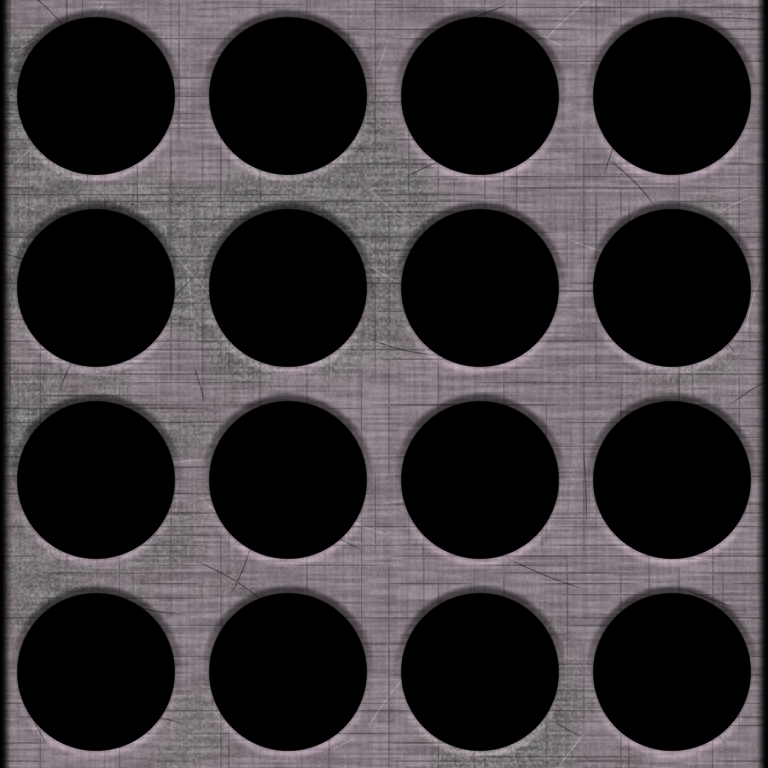
This pattern is drawn by a Shadertoy shader. Its source:

```glsl
// Worn, scratched metal plate punched with a four by four grid of bevelled round holes.

const float HOLES = 4.0;          // repeats across and down
const float HOLE_RADIUS = 0.411;  // in units of one cell
const float BEVEL_WIDTH = 0.052;
const vec3 METAL = vec3(0.525, 0.482, 0.512);
const vec3 TARNISH = vec3(0.425, 0.410, 0.418);
const vec3 HIGHLIGHT = vec3(0.150, 0.125, 0.145);

float hash(vec2 p) {
    vec3 q = fract(p.xyx * vec3(0.1031, 0.1030, 0.0973));
    q += dot(q, q.yzx + 33.33);
    return fract((q.x + q.y) * q.z);
}

float noise(vec2 p) {
    vec2 i = floor(p);
    vec2 f = fract(p);
    f = f * f * (3.0 - 2.0 * f);
    float low = mix(hash(i), hash(i + vec2(1, 0)), f.x);
    float high = mix(hash(i + vec2(0, 1)), hash(i + vec2(1, 1)), f.x);
    return mix(low, high, f.y);
}

float fbm(vec2 p) {
    float sum = 0.0;
    float weight = 0.5;
    for (int i = 0; i < 5; i++) {
        sum += weight * noise(p);
        p = p * 2.03 + 17.1;
        weight *= 0.5;
    }
    return sum;
}

mat2 rotation(float angle) {
    float c = cos(angle);
    float s = sin(angle);
    return mat2(c, s, -s, c);
}

float stroke(float dist, float halfWidth, float pixel) {
    return 1.0 - smoothstep(halfWidth, halfWidth + pixel, abs(dist));
}

// Broken straight lines, one at a random height in each row.
float brokenLines(vec2 p, float rows, float seed, float pixel) {
    float row = floor(p.y * rows);
    float height = (row + 0.15 + 0.7 * hash(vec2(row + 90.0, seed))) / rows;
    float gaps = noise(vec2(p.x * 9.0 + seed, row * 7.3 + 300.0));
    return stroke(p.y - height, 0.0003, pixel) * smoothstep(0.48, 0.72, gaps);
}

// Short, slightly bent scratches scattered over the plate.
float looseScratches(vec2 p, float seed, float pixel) {
    float mark = 0.0;
    for (int i = 0; i < 36; i++) {
        float id = float(i) + 1.0;
        vec2 center = vec2(hash(vec2(id, seed)), hash(vec2(seed, id + 50.0)));
        vec2 q = rotation(6.283 * hash(vec2(id, seed + 9.0))) * (p - center);
        float reach = mix(0.02, 0.07, hash(vec2(id + 20.0, seed)));
        float bend = (hash(vec2(id, seed + 4.0)) - 0.5) * 5.0 * q.x * q.x;
        float fade = 1.0 - smoothstep(0.5 * reach, reach, abs(q.x));
        mark = max(mark, fade * stroke(q.y - bend, 0.0003, pixel));
    }
    return mark;
}

vec3 wornMetal(vec2 p, float pixel) {
    // Broad tarnish and speckled grain
    float patches = smoothstep(0.42, 0.65, fbm(p * 5.0 + 3.7));
    vec3 color = mix(METAL, TARNISH, 0.65 * patches);
    float grain = noise(p * 380.0) - 0.5;
    color += grain * mix(0.06, 0.16, patches);
    color.g += 0.025 * patches * noise(p * 150.0 + 8.0);

    // Brushed streaks in both directions
    color += 0.13 * (noise(p * vec2(22.0, 330.0)) - 0.5);
    color += 0.06 * (noise(p * vec2(300.0, 14.0) + 40.0) - 0.5);

    // Scored lines and loose scratches
    float scored = brokenLines(p, 85.0, 2.0, pixel);
    scored = max(scored, 0.8 * brokenLines(p.yx, 48.0, 13.0, pixel));
    color *= 1.0 - 0.25 * scored;
    color *= 1.0 - 0.32 * looseScratches(p, 5.0, pixel);
    color += 0.09 * looseScratches(p, 31.0, pixel);
    return color;
}

// Shaded on the upper rim, lit on the lower rim.
vec3 bevel(vec3 color, vec2 offset, float edge) {
    float facing = offset.y / max(length(offset), 0.001);
    float band = 1.0 - smoothstep(0.35 * BEVEL_WIDTH, BEVEL_WIDTH, edge);
    float shade = smoothstep(-0.35, 0.95, facing);
    float light = smoothstep(0.15, 0.95, -facing);
    color *= 1.0 - 0.50 * band * shade;
    color += HIGHLIGHT * band * light;
    float lip = 1.0 - smoothstep(0.0, 0.014, edge);
    return color * (1.0 - 0.16 * lip);
}

void mainImage(out vec4 fragColor, in vec2 fragCoord) {
    vec2 uv = fragCoord / iResolution.xy;
    float pixel = 1.0 / min(iResolution.x, iResolution.y);

    vec2 offset = fract(uv * HOLES) - 0.5;
    float edge = length(offset) - HOLE_RADIUS;
    vec3 color = bevel(wornMetal(uv, pixel), offset, edge);

    // Dark left and right borders
    float side = min(uv.x, 1.0 - uv.x);
    color *= smoothstep(0.001, 0.017, side);

    // Punched holes
    float softness = 0.75 * HOLES * pixel;
    color *= smoothstep(-softness, softness, edge);
    fragColor = vec4(clamp(color, 0.0, 1.0), 1.0);
}
```
